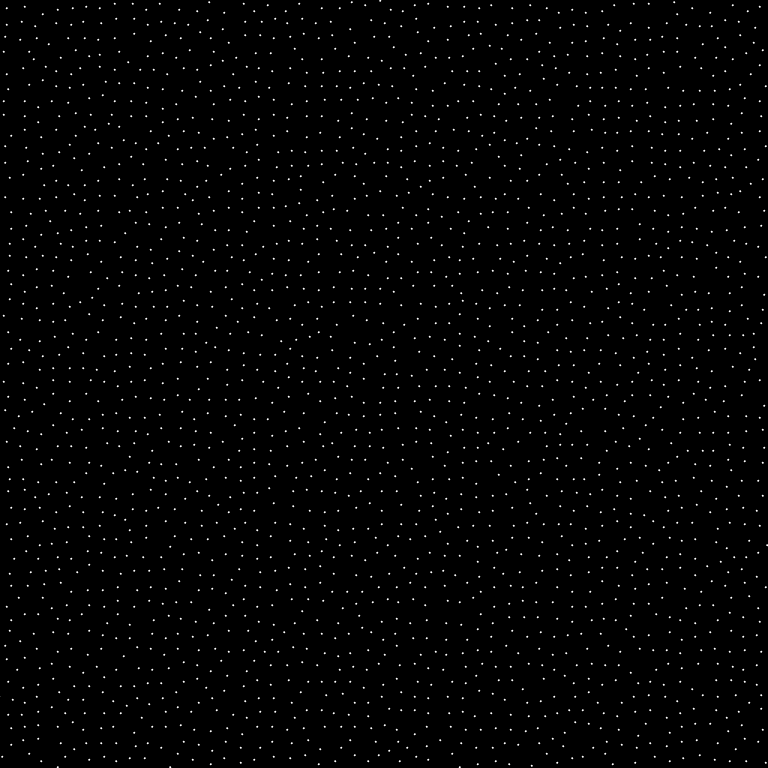
A WebGL 2 fragment shader for this texture:

```glsl
#version 300 es
precision highp float;
precision highp int;

uniform vec2 u_resolution;
out vec4 fragColor;

const float CELLS = 49.0;         // grid cells along the canvas height
const float JITTER = 0.9;         // random spread inside a cell
const float SPACING = 0.95;       // preferred gap between dots, in cells
const float LATTICE = 512.0;      // fine lattice the dots sit on
const float DOT_RADIUS = 0.63 / LATTICE;

const int OUTER = 7;              // block of scattered points
const int INNER = 5;              // block left after one spreading step

// Integer hash of a cell, giving two values in 0..1
vec2 hashCell(ivec2 cell) {
    uvec2 v = uvec2(cell + 64) * 1664525u + 1013904223u;
    v.x += v.y * 1664525u;
    v.y += v.x * 1664525u;
    v ^= v >> 16u;
    v.x += v.y * 1664525u;
    v.y += v.x * 1664525u;
    v ^= v >> 16u;
    return vec2(v >> 8u) / 16777216.0;
}

// Push on a point away from a neighbour that is too close
vec2 repulsion(vec2 point, vec2 neighbour, float spacing) {
    vec2 away = point - neighbour;
    float gap = length(away);
    return away / max(gap, 1e-4) * max(spacing - gap, 0.0) * 0.5;
}

// Move a canvas position to the centre of its lattice square
vec2 snapToLattice(vec2 position, float lattice) {
    return (floor(position * lattice) + 0.5) / lattice;
}

// Antialiased disc
float disc(vec2 offset, float radius, float pixel) {
    return clamp(0.5 + (radius - length(offset)) / pixel, 0.0, 1.0);
}

// Evenly spread random dots around a canvas position
float scatteredDots(vec2 uv, float pixel) {
    vec2 base = floor(uv * CELLS);
    vec2 scattered[OUTER * OUTER];
    vec2 spread[INNER * INNER];

    // Random points, relative to the base cell
    for (int y = 0; y < OUTER; y++) {
        for (int x = 0; x < OUTER; x++) {
            ivec2 cell = ivec2(x, y) - OUTER / 2;
            vec2 jitter = (hashCell(ivec2(base) + cell) - 0.5) * JITTER;
            scattered[y * OUTER + x] = vec2(cell) + 0.5 + jitter;
        }
    }

    // First spreading step
    for (int y = 0; y < INNER; y++) {
        for (int x = 0; x < INNER; x++) {
            vec2 point = scattered[(y + 1) * OUTER + x + 1];
            vec2 push = vec2(0.0);
            for (int k = 0; k < 9; k++) {
                vec2 neighbour = scattered[(y + k / 3) * OUTER + x + k % 3];
                push += repulsion(point, neighbour, SPACING);
            }
            spread[y * INNER + x] = point + push;
        }
    }

    // Second spreading step, then draw the nearest dots
    float light = 0.0;
    for (int y = 0; y < 3; y++) {
        for (int x = 0; x < 3; x++) {
            vec2 point = spread[(y + 1) * INNER + x + 1];
            vec2 push = vec2(0.0);
            for (int k = 0; k < 9; k++) {
                vec2 neighbour = spread[(y + k / 3) * INNER + x + k % 3];
                push += repulsion(point, neighbour, SPACING);
            }
            vec2 centre = snapToLattice((base + point + push) / CELLS, LATTICE);
            light = max(light, disc(uv - centre, DOT_RADIUS, pixel));
        }
    }
    return light;
}

void main() {
    float pixel = 1.0 / u_resolution.y;
    vec2 uv = gl_FragCoord.xy * pixel;
    fragColor = vec4(vec3(scatteredDots(uv, pixel)), 1.0);
}
```
